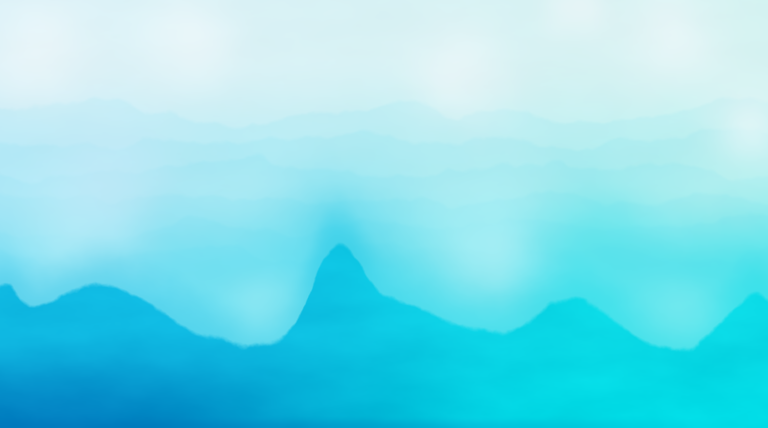
Give the GLSL for this background, as a WebGL 2 fragment shader.

```glsl
#version 300 es
precision highp float;
// Layered watercolour mist: pale sky with soft glows over turquoise and blue ridges.

#define RIDGE_BASE 0.175
#define RIDGE_ROUGHNESS 0.035
#define EDGE_SOFTNESS 0.007
#define HALO_HEIGHT 0.13
#define WASH_LAYERS 6
#define WASH_STRENGTH 0.10
#define GRAIN 0.035

uniform vec2 u_resolution;
out vec4 fragColor;

vec2 hashGradient(vec2 cell) {
    vec3 q = fract(cell.xyx * vec3(0.1031, 0.1030, 0.0973));
    q += dot(q, q.yzx + 33.33);
    float angle = 6.2832 * fract((q.x + q.y) * q.z);
    return vec2(cos(angle), sin(angle));
}

float gradientNoise(vec2 p) {
    vec2 i = floor(p), f = fract(p);
    vec2 u = f * f * f * (f * (f * 6.0 - 15.0) + 10.0);
    vec2 e = vec2(0.0, 1.0);
    float a = dot(hashGradient(i), f);
    float b = dot(hashGradient(i + e.yx), f - e.yx);
    float c = dot(hashGradient(i + e.xy), f - e.xy);
    float d = dot(hashGradient(i + e.yy), f - e.yy);
    return mix(mix(a, b, u.x), mix(c, d, u.x), u.y);
}

float fbm(vec2 p) {
    float sum = 0.0, amplitude = 0.5;
    for (int i = 0; i < 5; i++) {
        sum += amplitude * gradientNoise(p);
        p = mat2(1.6, 1.2, -1.2, 1.6) * p + 7.3;
        amplitude *= 0.5;
    }
    return sum;
}

float bump(float x, float width) {
    return exp(-x * x / (width * width));
}

// Ridge height: each peak is centre, height, width.
float ridge(float x) {
    const vec3 peaks[6] = vec3[6](
        vec3(0.0, 0.10, 0.035), vec3(0.13, 0.155, 0.12),
        vec3(0.437, 0.195, 0.045), vec3(0.52, 0.11, 0.105),
        vec3(0.745, 0.12, 0.08), vec3(0.98, 0.13, 0.05));
    float height = RIDGE_BASE;
    for (int i = 0; i < 6; i++) height += peaks[i].y * bump(x - peaks[i].x, peaks[i].z);
    return height;
}

// Soft round patch in units of canvas height.
float patchAt(vec2 uv, vec2 centre, float radius, float aspect) {
    return bump(length((uv - centre) * vec2(aspect, 1.0)), radius);
}

vec3 skyColor(vec2 uv) {
    vec3 top = mix(vec3(0.86, 0.945, 0.97), vec3(0.83, 0.95, 0.945), uv.x);
    vec3 middle = mix(vec3(0.72, 0.915, 0.97), vec3(0.70, 0.945, 0.93), uv.x);
    vec3 low = mix(vec3(0.50, 0.87, 0.95), vec3(0.32, 0.90, 0.92), uv.x);
    vec3 color = mix(low, middle, smoothstep(0.36, 0.58, uv.y));
    return mix(color, top, smoothstep(0.54, 0.88, uv.y));
}

vec3 waterColor(vec2 uv) {
    float east = smoothstep(0.2, 0.8, uv.x);
    vec3 surface = mix(vec3(0.06, 0.73, 0.89), vec3(0.04, 0.85, 0.90), east);
    vec3 deep = mix(vec3(0.0, 0.49, 0.75), vec3(0.0, 0.86, 0.90), smoothstep(0.05, 0.8, uv.x));
    return mix(deep, surface, smoothstep(0.0, 0.25, uv.y));
}

void main() {
    vec2 uv = gl_FragCoord.xy / u_resolution;
    float aspect = u_resolution.x / u_resolution.y;
    vec2 p = vec2(uv.x * aspect, uv.y);
    float grain = fbm(p * vec2(4.0, 9.0));
    vec2 soft = uv + 0.04 * vec2(fbm(p * 4.0 + 20.0), fbm(p * 4.0 + 40.0));
    vec3 color = skyColor(soft);

    // Translucent washes with torn upper edges
    for (int i = 0; i < WASH_LAYERS; i++) {
        float k = float(i);
        float line = 0.74 - 0.065 * k + 0.13 * fbm(vec2(p.x * 2.6 + 11.0 * k, k))
                   + 0.02 * fbm(p * 16.0 + k);
        float depth = line - uv.y;
        float wash = smoothstep(0.0, 0.012, depth) * exp(-max(depth, 0.0) * 9.0);
        color = mix(color, vec3(0.30, 0.83, 0.93), wash * WASH_STRENGTH);
    }

    // Turquoise shadows and pale mist
    color = mix(color, vec3(0.25, 0.82, 0.92), 0.55 * patchAt(soft, vec2(0.44, 0.45), 0.13, aspect));
    color = mix(color, vec3(0.34, 0.90, 0.92), 0.45 * patchAt(soft, vec2(0.77, 0.43), 0.13, aspect));
    color = mix(color, vec3(0.70, 0.94, 0.96), 0.75 * patchAt(soft, vec2(0.63, 0.41), 0.13, aspect));
    color = mix(color, vec3(0.71, 0.93, 0.97), 0.65 * patchAt(soft, vec2(0.09, 0.44), 0.15, aspect));
    color = mix(color, vec3(0.77, 0.91, 0.97), 0.60 * patchAt(soft, vec2(0.14, 0.58), 0.14, aspect));

    // White glows
    const vec3 glows[6] = vec3[6](
        vec3(0.058, 0.875, 0.12), vec3(0.24, 0.91, 0.10), vec3(0.60, 0.835, 0.11),
        vec3(0.87, 0.92, 0.12), vec3(0.75, 0.98, 0.07), vec3(0.98, 0.70, 0.11));
    for (int i = 0; i < 6; i++) {
        float glow = patchAt(soft, glows[i].xy, glows[i].z, aspect);
        color = mix(color, vec3(0.94, 0.97, 0.98), 0.62 * glow);
    }

    // Main ridge, with a halo above and mist in its valleys
    float height = ridge(uv.x) + RIDGE_ROUGHNESS * fbm(p * 11.0);
    float above = uv.y - height;
    vec3 water = waterColor(uv);
    float halo = 1.0 - smoothstep(0.0, HALO_HEIGHT, above);
    color = mix(color, water, 0.30 * halo);
    color = mix(color, vec3(0.60, 0.92, 0.96), 0.6 * patchAt(soft, vec2(0.345, 0.28), 0.09, aspect));
    color = mix(color, vec3(0.50, 0.92, 0.94), 0.6 * patchAt(soft, vec2(0.885, 0.27), 0.09, aspect));
    water += GRAIN * vec3(0.5, 1.5, 1.0) * grain;
    water = mix(water, vec3(0.0, 0.45, 0.72), 0.5 * (1.0 - smoothstep(0.0, 0.03, uv.y)) * (1.0 - uv.x));
    color = mix(water, color, smoothstep(-EDGE_SOFTNESS, EDGE_SOFTNESS, above));
    color += 0.5 * GRAIN * grain;
    fragColor = vec4(clamp(color, 0.0, 1.0), 1.0);
}
```
